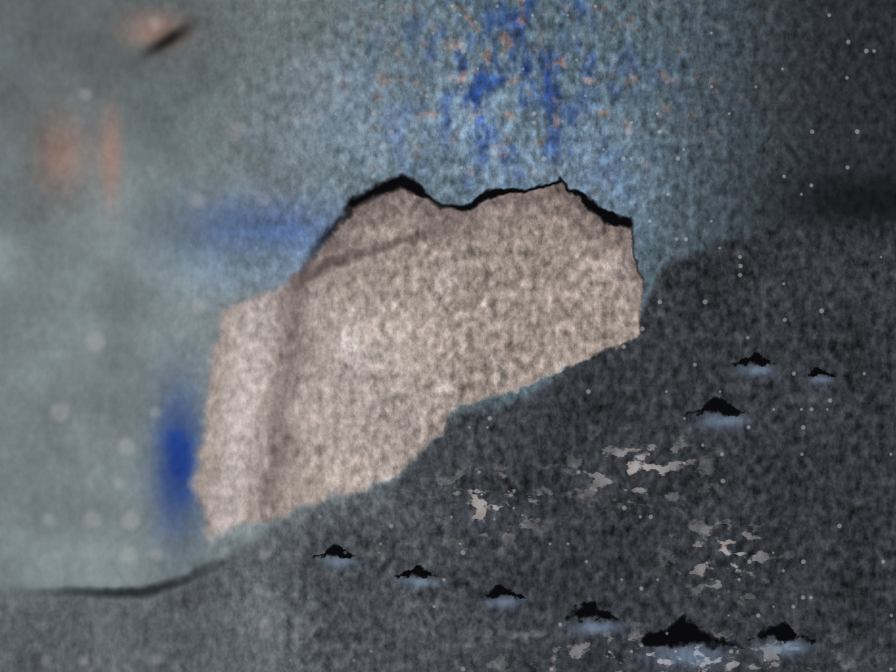
Write a Shadertoy shader that draws this texture.

```glsl
// Weathered painted wall with a flaked patch of bare stone above a dark, chipped ledge.

const vec3 WALL_LEFT = vec3(.47, .51, .52);
const vec3 WALL_MID = vec3(.36, .43, .47);
const vec3 WALL_DARK = vec3(.17, .18, .20);
const vec3 PALE_BLUE = vec3(.56, .67, .80);
const vec3 PIGMENT = vec3(.10, .21, .50);
const vec3 RUST = vec3(.62, .48, .43);
const vec3 STONE = vec3(.61, .56, .53);
const vec3 STONE_PALE = vec3(.78, .74, .73);
const vec3 STONE_DARK = vec3(.37, .32, .32);
const vec3 LEDGE_NEAR = vec3(.36, .38, .40);
const vec3 LEDGE_FAR = vec3(.21, .22, .24);
const vec3 CRACK = vec3(.04, .04, .05);
const vec2 PATCH[20] = vec2[20](
  vec2(.31, .20), vec2(.29, .28), vec2(.31, .41), vec2(.33, .54), vec2(.425, .575),
  vec2(.495, .65), vec2(.52, .69), vec2(.60, .72), vec2(.685, .68), vec2(.745, .71),
  vec2(.835, .73), vec2(.90, .665), vec2(.94, .66), vec2(.957, .58), vec2(.95, .50),
  vec2(.87, .465), vec2(.765, .42), vec2(.68, .39), vec2(.59, .29), vec2(.37, .22));

float focus, mottle, grain;  // sharpness, broad noise and fine noise at this point

vec2 hash2(vec2 p) {
  vec3 h = fract(p.xyx * vec3(.1031, .1030, .0973));
  h += dot(h, h.yzx + 33.33);
  return fract((h.xx + h.yz) * h.zy);
}
float corner(vec2 i, vec2 f, vec2 o) { return dot(hash2(i + o) * 2. - 1., f - o); }
float gradNoise(vec2 p) {
  vec2 i = floor(p), f = p - i, u = f * f * (3. - 2. * f);
  return mix(mix(corner(i, f, vec2(0)), corner(i, f, vec2(1, 0)), u.x),
             mix(corner(i, f, vec2(0, 1)), corner(i, f, vec2(1)), u.x), u.y);
}
float fbm(vec2 p) {
  float sum = 0., amp = 1.;
  for (int i = 0; i < 4; i++) { sum += amp * gradNoise(p); p = p * 2.03 + 17.3; amp *= .55; }
  return sum;
}
float glow(vec2 p, float x, float y, float rx, float ry) {
  vec2 q = (p - vec2(x, y)) / vec2(rx, ry);
  return exp(-dot(q, q));
}
// Signed distance to the flaked outline, negative inside
float patchDistance(vec2 p) {
  float d = 1e3, side = 1.;
  for (int i = 0; i < 20; i++) {
    vec2 a = PATCH[i], b = PATCH[(i + 19) % 20], e = b - a, w = p - a;
    vec2 q = w - e * clamp(dot(w, e) / dot(e, e), 0., 1.);
    d = min(d, dot(q, q));
    bvec3 c = bvec3(p.y >= a.y, p.y < b.y, e.x * w.y > e.y * w.x);
    if (all(c) || !any(c)) side = -side;
  }
  return side * sqrt(d);
}
float ledgeHeight(float x) {
  return .12 + .17 * smoothstep(.2, .6, x) + .10 * smoothstep(.57, .7, x)
    + .12 * smoothstep(.7, .97, x) + .10 * smoothstep(.93, 1., x) + .07 * smoothstep(1., 1.2, x);
}
// Round flecks, at most one per grid cell
float flecks(vec2 p, float scale, float density, float blur) {
  vec2 g = p * scale, r = hash2(floor(g) + 5.);
  float d = length(fract(g) - .3 - .4 * r.yx) - .12 - .15 * r.y;
  return step(r.x, density) * smoothstep(blur, -blur, d);
}
vec3 wallColor(vec2 p) {
  vec3 col = mix(WALL_LEFT, WALL_MID, smoothstep(.35, .8, p.x));
  col = mix(col, WALL_DARK, smoothstep(.85, 1.3, p.x + .08 * mottle));
  col *= 1. - .22 * smoothstep(.55, 1., p.y) * smoothstep(.7, .2, p.x);
  float pale = glow(p, .40, .62, .12, .06) + .5 * glow(p, .62, .80, .25, .12) + .6 * glow(p, .88, .73, .08, .09);
  col = mix(col, PALE_BLUE, clamp(pale * (.65 + .5 * mottle), 0., .9));
  float blue = glow(p, .265, .31, .035, .10) + .5 * glow(p, .39, .66, .12, .045)
    + .85 * glow(p, .77, .89, .16, .17) * smoothstep(-.15, .4, fbm(p * vec2(26, 13)));
  col = mix(col, PIGMENT, clamp(blue * (.85 + .6 * mottle), 0., .9));
  float rust = glow(p, .09, .77, .04, .06) + glow(p, .165, .77, .018, .07) + glow(p, .23, .955, .05, .03)
    + glow(p, .78, .9, .25, .16) * smoothstep(.15, .5, fbm(p * 38. + 9.));
  col = mix(col, RUST, min(rust * .7, .8));
  col = mix(col, CRACK, .75 * glow(p, .25, .79 + .6 * p.x, .035, .012));
  return col * (1. + .22 * mottle + grain * mix(.08, .55, focus));
}
vec3 stoneColor(vec2 p, float depth) {
  float across = p.x - .29 - .13 * (p.y - .27) + .012 * mottle;
  vec3 col = mix(STONE, STONE_PALE, .75 * exp(-pow((across - .055) / .035, 2.)));
  col = mix(col, STONE_DARK, .6 * exp(-pow((across - .115) / .02, 2.)));
  float bright = .45 * glow(p, .53, .42, .12, .16) + .4 * smoothstep(.15, .5, fbm(p * vec2(22, 14)));
  col = mix(col, STONE_PALE, bright);
  float seam = abs(p.y - .60 - .32 * (p.x - .48) + .025 * mottle);
  col = mix(col, STONE_DARK, .7 * smoothstep(.014, .002, seam) * smoothstep(.7, .6, p.x));
  col = mix(col, STONE_DARK, .55 * smoothstep(.07, 0., depth) * smoothstep(.5, .67, p.y));
  return col * (1. + .17 * mottle + grain * mix(.18, .5, focus));
}
vec3 ledgeColor(vec2 p) {
  vec3 col = mix(LEDGE_NEAR, LEDGE_FAR, smoothstep(.3, .9, p.x));
  col *= 1. + .3 * mottle + grain * mix(.25, .75, focus);
  float flaked = glow(p, .95, .30, .09, .05) + glow(p, .73, .25, .08, .05)
    + glow(p, 1.08, .17, .07, .06) + glow(p, 1., .02, .22, .04);
  col = mix(col, STONE_PALE, .75 * min(flaked, 1.) * smoothstep(.08, .32, fbm(p * vec2(30, 44))));
  // Six pits along the front, then three smaller ones behind
  for (int i = 0; i < 9; i++) {
    bool front = i < 6;
    float k = float(i % 6), s = front ? .018 + .022 * exp(-pow(k - 4., 2.)) : .025 - .006 * k;
    vec2 c = front ? vec2(.5 + .117 * k + .003 * k * k, .18 - .03 * min(k, 4.))
                   : vec2(1.068 + .035 * k + .02 * k * k, .396 + .075 * sin(1.2 * k));
    vec2 q = (p - c) / s;
    float pit = max(-q.y - .4, abs(q.x) * .6 + q.y - .5) + .55 * fbm(q * 1.3 + k * 7.);
    col = mix(col, PALE_BLUE, .5 * glow(q, .3, -.9, 1.4, .45));
    col = mix(col, CRACK, smoothstep(.18, -.12, pit));
  }
  return col;
}
void mainImage(out vec4 fragColor, in vec2 fragCoord) {
  vec2 p = fragCoord / iResolution.y;
  focus = smoothstep(.15, .8, p.x);
  mottle = fbm(p * 9.);
  grain = fbm(p * vec2(85, 65));
  float soft = mix(.010, .0015, focus) + 1. / iResolution.y;
  // Wall and ledge, joined by a dark crease
  float rise = p.y - ledgeHeight(p.x) + .012 * mottle;
  vec3 col = mix(ledgeColor(p), wallColor(p), smoothstep(-soft - .012, soft + .012, rise));
  col = mix(col, CRACK, .65 * smoothstep(.014, .001, abs(rise)) * glow(p, .2, .15, .13, .2));
  col = mix(col, CRACK, .6 * glow(p, 1.3, .7, .14, .045));
  // Blurred flecks on the left, sharp glints on the right
  col = mix(col, STONE_PALE, .28 * flecks(p, 19., .16, .12) * (1. - focus) + .5 * flecks(p, 75., .035, .1) * focus);
  // Shadow gap over the upper rim, then the stone
  vec2 ragged = p + .012 * vec2(fbm(p * 24.), fbm(p * 24. + 40.));
  float gap = .006 + .013 * smoothstep(-.25, .3, gradNoise(p * 13.)), d = patchDistance(ragged);
  float shadow = smoothstep(soft, -soft, patchDistance(ragged - vec2(0, gap)));
  col = mix(col, CRACK, shadow * smoothstep(.42, .52, p.x));
  col = mix(col, stoneColor(p, -d), smoothstep(soft, -soft, d));
  fragColor = vec4(clamp(col, 0., 1.), 1.);
}
```
